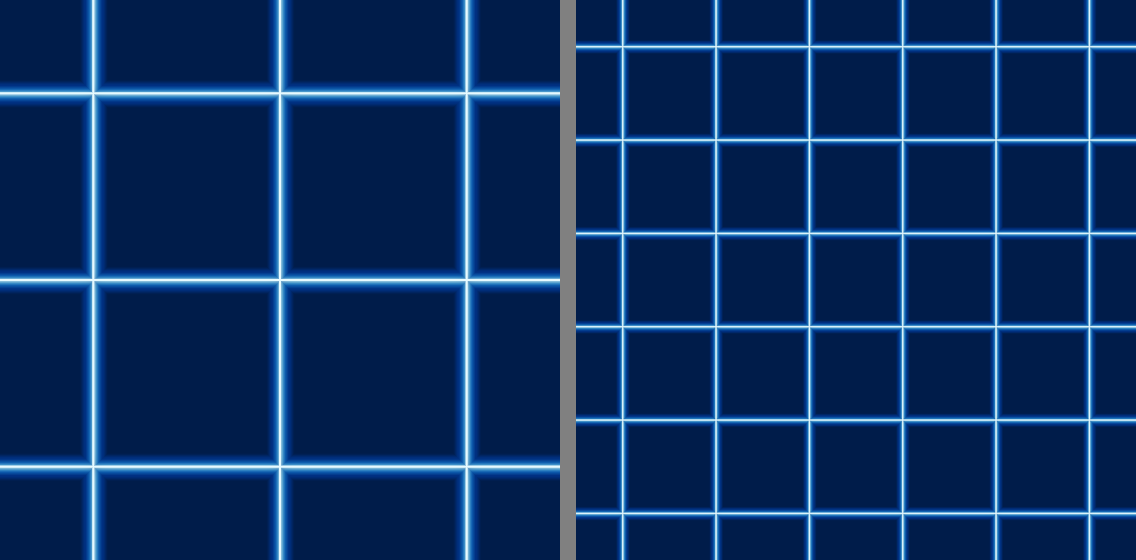
Left: one tile. Right: repeated 2 by 2.
A WebGL 1 fragment shader for this pattern:

```glsl
precision highp float;

uniform vec2 u_resolution;

#define CELLS 3.0
#define CORE_HALF_WIDTH 0.006
#define GLOW_SHIFT vec2(0.003, -0.003)
#define CROSS_DIM 0.3
#define CROSS_SIZE 0.025
#define NAVY vec3(0.00, 0.11, 0.29)
#define DEEP_BLUE vec3(0.00, 0.19, 0.51)
#define BLUE vec3(0.05, 0.36, 0.68)
#define SKY vec3(0.22, 0.55, 0.78)
#define PALE vec3(0.47, 0.71, 0.84)
#define WHITE vec3(0.90, 0.98, 1.00)

// 1 at or inside the inner distance, fading to 0 at the outer one
float falloff(float inner, float outer, float d) {
    return 1.0 - clamp((d - inner) / (outer - inner), 0.0, 1.0);
}

// Halo colour by distance from the nearest line, in cell units
vec3 haloColor(float d) {
    vec3 color = mix(NAVY, DEEP_BLUE, 1.0 - smoothstep(0.044, 0.078, d));
    color = mix(color, BLUE, falloff(0.026, 0.044, d));
    color = mix(color, SKY, falloff(0.015, 0.026, d));
    return mix(color, PALE, falloff(0.007, 0.015, d));
}

void main() {
    // Lines run through the cell centres, so the cell borders are plain
    vec2 cell = fract(gl_FragCoord.xy / u_resolution * CELLS) - 0.5;
    vec2 pixel = CELLS / u_resolution;

    // Halo, slightly off-centre, a little darker where two lines cross
    vec2 haloDist = abs(cell - GLOW_SHIFT);
    float crossing = exp(-(haloDist.x + haloDist.y) / CROSS_SIZE);
    vec3 color = haloColor(min(haloDist.x, haloDist.y));
    color = mix(color, DEEP_BLUE, CROSS_DIM * crossing);

    // Antialiased bright core
    vec2 core = clamp((CORE_HALF_WIDTH - abs(cell)) / pixel + 0.5, 0.0, 1.0);
    color = mix(color, WHITE, max(core.x, core.y));

    gl_FragColor = vec4(color, 1.0);
}
```
